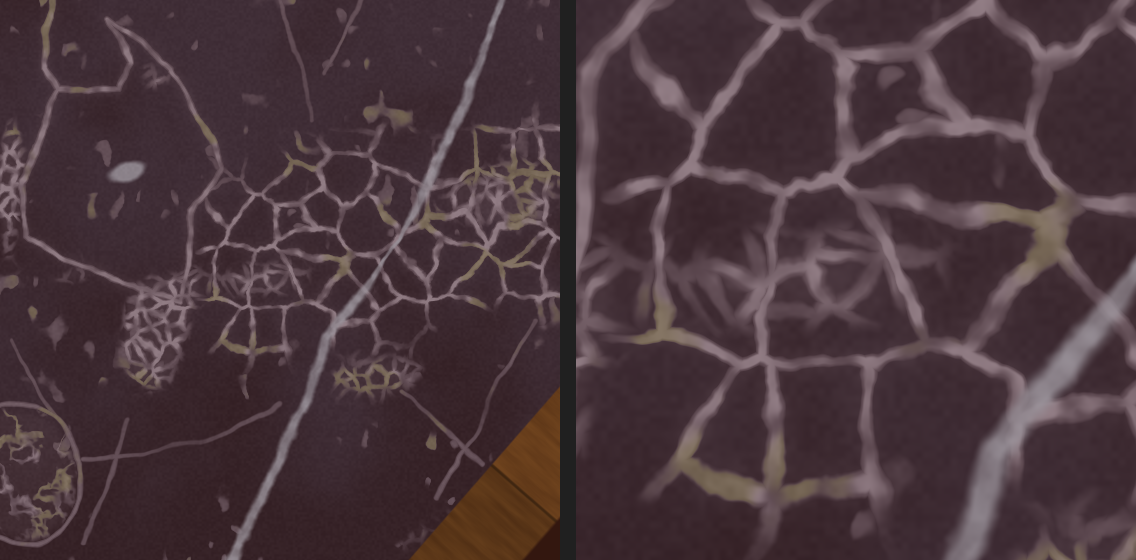
Left, the full canvas; right, a detail of the centre.
Give the GLSL for this texture, as a WebGL 2 fragment shader.

```glsl
#version 300 es
precision highp float;
uniform vec2 u_resolution;
out vec4 fragColor;

vec2 hash2(vec2 p) {
  vec3 q = fract(p.xyx * vec3(0.1031, 0.1030, 0.0973));
  q += dot(q, q.yzx + 33.33);
  return fract((q.xx + q.yz) * q.zy);
}

float noise(vec2 p) {
  vec2 i = floor(p), f = fract(p);
  f = f * f * (3.0 - 2.0 * f);
  float low = mix(hash2(i).x, hash2(i + vec2(1, 0)).x, f.x);
  float high = mix(hash2(i + vec2(0, 1)).x, hash2(i + vec2(1, 1)).x, f.x);
  return mix(low, high, f.y);
}

float fbm(vec2 p) {
  float sum = 0.0, amp = 0.53;
  for (int i = 0; i < 4; i++) {
    sum += amp * noise(p);
    p = mat2(1.6, 1.2, -1.2, 1.6) * p + 7.3;
    amp *= 0.5;
  }
  return sum;
}

vec2 warp(vec2 p, float freq, float amount) {
  return p + amount * (vec2(fbm(p * freq), fbm(p * freq + 41.0)) - 0.5);
}

// Distance to the nearest border between scattered cells
float cellEdge(vec2 p) {
  vec2 base = floor(p), nearest = vec2(0);
  float best = 9.0, edge = 9.0;
  for (int k = 0; k < 9; k++) {
    vec2 c = base + vec2(k % 3 - 1, k / 3 - 1);
    vec2 r = c + hash2(c) - p;
    if (dot(r, r) < best) { best = dot(r, r); nearest = r; }
  }
  for (int k = 0; k < 25; k++) {
    vec2 c = base + vec2(k % 5 - 2, k / 5 - 2);
    vec2 r = c + hash2(c) - p, d = r - nearest;
    if (dot(d, d) > 0.0001) edge = min(edge, dot(0.5 * (r + nearest), normalize(d)));
  }
  return edge;
}

float segment(vec2 p, vec2 a, vec2 b) {
  vec2 d = b - a;
  return length(p - a - d * clamp(dot(p - a, d) / dot(d, d), 0.0, 1.0));
}

float stroke(float dist, float width) {
  return 1.0 - smoothstep(width * 0.3, width + 0.0025, dist);
}

float blob(vec2 p, vec2 center, vec2 radius) {
  vec2 d = (p - center) / radius;
  return exp(-dot(d, d));
}

float clastRim(vec2 p) {
  const vec2 rim[15] = vec2[](vec2(0.09, 1.02), vec2(0.075, 0.88), vec2(0.105, 0.838),
    vec2(0.215, 0.838), vec2(0.235, 0.885), vec2(0.195, 0.965), vec2(0.31, 0.875),
    vec2(0.395, 0.7), vec2(0.345, 0.62), vec2(0.325, 0.468), vec2(0.22, 0.49),
    vec2(0.05, 0.575), vec2(0.04, 0.67), vec2(0.075, 0.77), vec2(0.105, 0.838));
  float d = 9.0;
  for (int i = 0; i < 14; i++) d = min(d, segment(p, rim[i], rim[i + 1]));
  return d;
}

float paleVein(vec2 p) {
  const vec2 path[7] = vec2[](vec2(0.902, 1.02), vec2(0.83, 0.82), vec2(0.742, 0.625),
    vec2(0.66, 0.495), vec2(0.585, 0.4), vec2(0.545, 0.28), vec2(0.405, -0.02));
  float d = 9.0;
  for (int i = 0; i < 6; i++) d = min(d, segment(p, path[i], path[i + 1]));
  return d;
}

vec3 wood(float side, float along) {
  float grain = fbm(vec2(side * 14.0, along * 90.0));
  vec3 c = mix(vec3(0.35, 0.20, 0.085), vec3(0.47, 0.29, 0.13), grain);
  c *= mix(0.86, 1.0, smoothstep(0.222, 0.228, along));
  c *= 1.0 - 0.35 * stroke(abs(along - 0.225), 0.002);
  return mix(c, vec3(0.20, 0.09, 0.06), smoothstep(0.150, 0.157, side));
}

void main() {
  vec2 p = gl_FragCoord.xy / u_resolution;
  vec2 q = warp(p, 9.0, 0.035), w = warp(q, 32.0, 0.018);
  float patchy = fbm(p * 11.0 + 3.0), rough = noise(p * 75.0);

  // Dark ground, more violet towards the upper right
  float violet = smoothstep(0.3, 0.75, 0.65 * fbm(p * 5.0) + 0.3 * p.y + 0.12 * p.x);
  vec3 color = mix(vec3(0.21, 0.132, 0.15), vec3(0.25, 0.18, 0.215), violet);

  // Where the network and the crushed debris gather
  float band = smoothstep(0.3, 0.4, q.x) * blob(p, vec2(p.x, 0.47 + 0.15 * p.x), vec2(1.0, 0.19));
  float debris = blob(p, vec2(0.28, 0.41), vec2(0.07, 0.12)) + 0.9 * blob(p, vec2(0.45, 0.5), vec2(0.13, 0.07));
  debris += 0.8 * blob(p, vec2(0.28, 0.86), vec2(0.05)) + 0.75 * blob(p, vec2(0.9, 0.66), vec2(0.12, 0.09));
  debris += 0.7 * blob(p, vec2(0.66, 0.31), vec2(0.13, 0.07)) + 0.75 * blob(p, vec2(0.02, 0.68), vec2(0.03, 0.18));
  debris += 0.6 * blob(p, vec2(0.12, 0.51), vec2(0.07, 0.03)) + 0.5 * blob(p, vec2(0.73, 0.06), vec2(0.09));
  float crushed = smoothstep(0.35, 0.75, debris + 0.8 * (patchy - 0.5));

  // Coarse and fine networks
  float coarse = cellEdge(w * 13.0) / 13.0, fine = cellEdge(w * 36.0) / 36.0;
  float net = smoothstep(0.25, 0.6, band + 0.5 * (patchy - 0.5));
  float v = net * stroke(coarse, 0.003 + 0.006 * patchy) * (0.4 + 0.65 * rough);
  v = max(v, net * 0.22 * exp(-coarse / 0.012));
  v = max(v, crushed * (0.2 + stroke(fine, 0.005) * (0.25 + 0.6 * rough)));

  // Rim of the large clast and the rounded swirl
  float rim = clastRim(warp(p, 16.0, 0.022));
  v = max(v, stroke(rim, 0.003 + 0.007 * patchy) * (0.5 + 0.4 * rough));
  v = max(v, 0.25 * exp(-rim / 0.012));
  float swirl = length((q - vec2(0.035, 0.15)) * vec2(1.0, 0.88));
  float wisps = 1.0 - smoothstep(0.0, 0.09, abs(fbm(w * 22.0) - 0.5));
  v = max(v, (1.0 - smoothstep(0.09, 0.115, swirl)) * (0.15 + 0.45 * wisps * (0.5 + rough)));
  v = max(v, 0.6 * stroke(abs(swirl - 0.11), 0.004));

  // Thin faint cracks
  float crack = min(segment(q, vec2(0.95, 0.43), vec2(0.79, 0.12)), segment(q, vec2(0.5, 1.0), vec2(0.565, 0.79)));
  crack = min(crack, min(segment(q, vec2(0.15, 0.18), vec2(0.36, 0.2)), segment(q, vec2(0.36, 0.2), vec2(0.5, 0.28))));
  crack = min(crack, min(segment(q, vec2(0.23, 0.25), vec2(0.15, 0.03)), segment(q, vec2(0.02, 0.39), vec2(0.1, 0.25))));
  crack = min(crack, min(segment(q, vec2(0.64, 1.0), vec2(0.58, 0.87)), segment(q, vec2(0.72, 0.3), vec2(0.86, 0.17))));
  v = max(v, stroke(crack, 0.004) * (0.2 + 0.5 * patchy));

  // Small scattered flecks
  float fleck = smoothstep(0.74, 0.9, noise(w * vec2(48.0, 34.0))) * smoothstep(0.45, 0.65, patchy);
  v = max(v, 0.5 * fleck);
  color = mix(color, vec3(0.37, 0.29, 0.32), smoothstep(0.0, 0.45, v));
  color = mix(color, vec3(0.56, 0.48, 0.51), smoothstep(0.4, 0.9, v));
  float ochre = smoothstep(0.58, 0.72, fbm(p * 13.0 + 60.0)) * smoothstep(0.2, 0.5, v);
  color = mix(color, vec3(0.48, 0.43, 0.30), 0.6 * ochre);

  // Pale diagonal vein and oval inclusion
  float width = mix(0.003, 0.011, smoothstep(0.02, 0.1, abs(p.y - 0.56))) * mix(1.0, 0.6, smoothstep(0.75, 1.0, p.y));
  float pale = stroke(paleVein(warp(p, 28.0, 0.012)), width) * (0.6 + 0.35 * rough);
  vec2 oval = mat2(0.97, -0.24, 0.24, 0.97) * (warp(p, 30.0, 0.008) - vec2(0.227, 0.694));
  pale = max(pale, 0.85 * (1.0 - smoothstep(0.6, 1.1, length(oval / vec2(0.038, 0.019)))));
  color = mix(color, vec3(0.60, 0.57, 0.60), pale);
  color += 0.025 * (noise(p * 240.0) - 0.5);

  // Wooden floor past the slab edge
  vec2 corner = p - vec2(0.73, 0.0);
  float side = dot(corner, vec2(0.754, -0.657)), along = dot(corner, vec2(0.657, 0.754));
  color = mix(color, wood(side, along), smoothstep(-0.002, 0.002, side));
  fragColor = vec4(color, 1.0);
}
```
